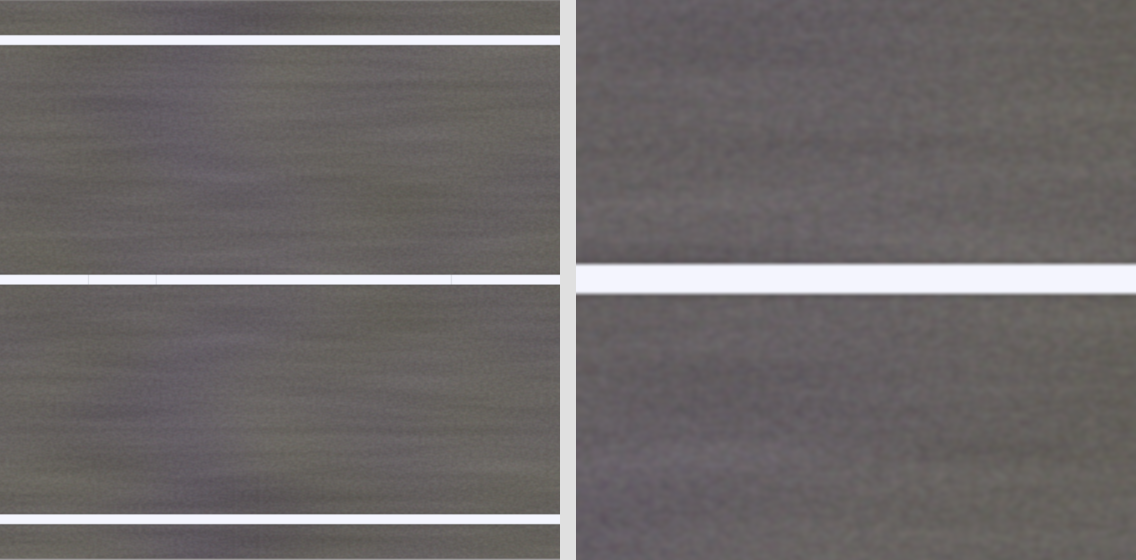
Left: the whole. Right: its middle third, enlarged.
Write a WebGL 2 fragment shader that draws this texture.

```glsl
#version 300 es
precision highp float;

uniform vec2 u_resolution;
out vec4 fragColor;

const vec3 BOARD = vec3(0.398, 0.380, 0.379);
const vec3 STRIPE = vec3(0.955, 0.962, 0.995);
const vec3 BORDER = vec3(0.62, 0.61, 0.61);
const vec3 WARM_TO_VIOLET = vec3(-0.006, -0.014, 0.022);

// Unit gradient for a lattice cell
vec2 cellGradient(vec2 cell, float seed) {
  vec3 q = fract(vec3(cell.xyx + seed) * vec3(0.1031, 0.1030, 0.0973));
  q += dot(q, q.yzx + 33.33);
  float angle = 6.28318 * fract((q.x + q.y) * q.z);
  return vec2(cos(angle), sin(angle));
}

float cornerValue(vec2 cell, vec2 corner, vec2 f, float period, float seed) {
  vec2 id = cell + corner;
  id.x = mod(id.x, period);
  return dot(cellGradient(id, seed), f - corner);
}

// Gradient noise that tiles across the canvas width
float gradientNoise(vec2 uv, vec2 cells, float seed) {
  vec2 p = uv * cells;
  vec2 cell = floor(p);
  vec2 f = p - cell;
  vec2 w = f * f * f * (f * (f * 6.0 - 15.0) + 10.0);
  float low = mix(cornerValue(cell, vec2(0, 0), f, cells.x, seed),
                  cornerValue(cell, vec2(1, 0), f, cells.x, seed), w.x);
  float high = mix(cornerValue(cell, vec2(0, 1), f, cells.x, seed),
                   cornerValue(cell, vec2(1, 1), f, cells.x, seed), w.x);
  return mix(low, high, w.y);
}

// Soft-edged band around zero distance
float band(float d, float halfWidth, float softness) {
  return 1.0 - smoothstep(halfWidth - softness, halfWidth + softness, abs(d));
}

// Depth into the board: the lower panel mirrors the upper, then it restarts
float boardDepth(float depth) {
  if (depth < 0.501) return depth;
  return depth < 0.927 ? 0.922 - depth : depth - 0.931;
}

// Long horizontal wear plus broad light and dark patches
float wear(vec2 uv) {
  float streaks = 0.026 * gradientNoise(uv, vec2(3, 34), 11.0)
                + 0.024 * gradientNoise(uv, vec2(6, 75), 23.0);
  float patches = 0.040 * gradientNoise(uv, vec2(3, 7), 37.0);
  float topShade = -0.020 * band(uv.y - 0.03, 0.025, 0.025);
  return streaks + patches + topShade;
}

// Fine speckle, slightly longer across than down
float speckle(vec2 uv, float seed) {
  return 0.65 * gradientNoise(uv, vec2(110, 150), seed)
       + 0.55 * gradientNoise(uv, vec2(190, 230), seed + 7.0);
}

vec3 boardColor(vec2 uv) {
  float violet = 0.75 * band(uv.x - 0.34, 0.12, 0.13)
               + 0.9 * gradientNoise(uv, vec2(5, 8), 51.0) - 0.25;
  vec3 tintGrain = vec3(speckle(uv, 61.0), speckle(uv, 83.0), speckle(uv, 97.0));
  float grain = speckle(uv, 41.0);
  return BOARD + wear(uv) + WARM_TO_VIOLET * violet
       + 0.038 * grain + 0.020 * tintGrain;
}

void main() {
  vec2 uv = gl_FragCoord.xy / u_resolution;
  float pixel = 1.0 / min(u_resolution.x, u_resolution.y);
  float softness = max(0.0019, 0.75 * pixel);
  float depth = 1.0 - uv.y;

  vec3 color = boardColor(vec2(uv.x, boardDepth(depth)));

  // Three pale stripes with a faint dark rim
  for (int i = 0; i < 3; i++) {
    float d = depth - 0.0716 - 0.4278 * float(i);
    color *= 1.0 - 0.10 * band(d, 0.0115, 0.003);
    vec3 paint = STRIPE;
    if (i == 1) {
      // Hairline joints along the middle stripe
      float joints = band(uv.x - 0.158, 0.0008, softness)
                   + band(uv.x - 0.279, 0.0008, softness)
                   + band(uv.x - 0.806, 0.0008, softness);
      paint -= 0.10 * joints;
    }
    color = mix(color, paint, band(d, 0.0088, softness));
  }

  // Thin lighter borders at the bottom and top
  color = mix(color, BORDER, band(uv.y, 0.0022, softness));
  color = mix(color, BORDER, 0.45 * band(depth, 0.0018, softness));

  fragColor = vec4(clamp(color, 0.0, 1.0), 1.0);
}
```
